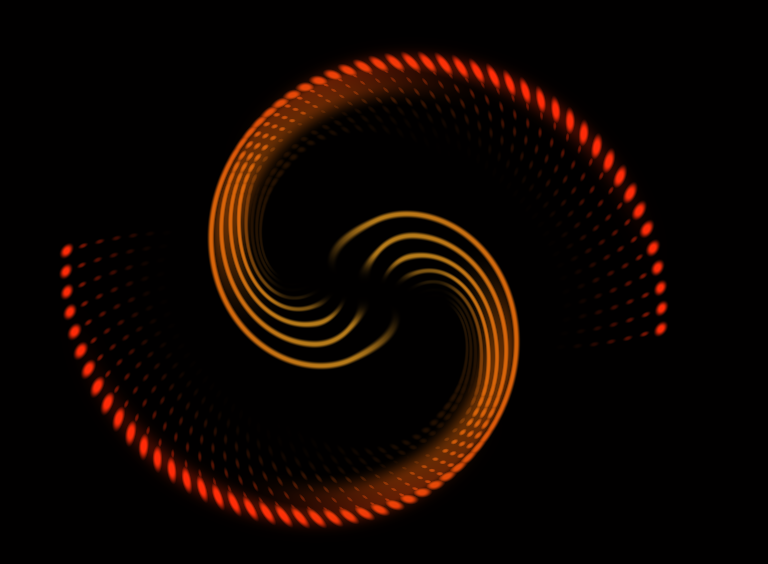
Give the GLSL for this background, as a Shadertoy shader.

```glsl
#define CENTER vec2(0.645, 0.486)
#define TIP_ANGLE 0.165
#define PITCH 0.0865
#define STRANDS 8
#define DASH_RATE 14.6
#define STRAND_SHIFT vec2(-0.016, 0.004)
#define GOLD vec3(0.78, 0.53, 0.11)
#define ORANGE vec3(0.92, 0.43, 0.04)
#define RED vec3(1.00, 0.17, 0.03)

const float TAU = 6.2831853;

// Angle along the arm, measured from its tip
float armAngle(vec2 p) {
    return mod(atan(p.y, p.x) + TIP_ANGLE + 0.3, TAU) - 0.3;
}

// Radius of the outermost strand at angle u
float armRadius(float u) {
    u = max(u, 0.0);
    return 0.55 - PITCH * u - 0.018 * exp(-4.0 * u)
         - 0.018 * smoothstep(2.0, 4.4, u)
         + 0.045 * smoothstep(4.7, 6.0, u);
}

// Radial gap between neighbouring strands
float strandGap(float u) {
    return 0.028 - 0.015 * smoothstep(0.6, 2.2, u)
         + 0.029 * smoothstep(2.4, 4.2, u)
         + 0.016 * smoothstep(4.2, 5.4, u);
}

// Brightness of strand k: one strong rim outside, several equal lines inside
float strandWeight(float k, float u) {
    float outer = k < 0.5 ? 1.0 : 0.62 * exp(-0.33 * k) * smoothstep(7.0, 3.0, k);
    float inner = mix(0.15, 0.92, smoothstep(5.0, 3.0, k));
    return mix(outer, inner, smoothstep(1.1, 2.5, u));
}

float strand(vec2 p, float k, float pixel) {
    // Inner strands start from points spread sideways
    p -= k * STRAND_SHIFT * smoothstep(0.26, 0.06, length(p));
    float r = length(p);
    float u = armAngle(p);
    float depth = armRadius(u) - r;
    float rim = smoothstep(2.5, 1.4, u);
    float outermost = k < 0.5 ? 1.0 : 0.0;

    // Slanted rows of dashes, merging into solid lines towards the middle
    float shear = mix(0.9, 2.3, smoothstep(0.2, 1.3, u));
    float row = u + shear * depth;
    float along = (fract(row * DASH_RATE) - 0.5) * r / DASH_RATE;
    float dashed = smoothstep(2.9, 1.7, u);

    float rimShift = 0.005 * rim * outermost * smoothstep(0.2, 1.2, u);
    float slope = r / length(vec2(r, PITCH));
    float across = (depth - k * strandGap(u) - rimShift) * slope;
    float rimWidth = mix(0.0105, 0.0185, smoothstep(0.1, 0.7, u));
    float halfWidth = mix(0.0062, mix(0.0075, rimWidth, outermost), rim);
    float halfLength = mix(0.0045, 0.0115, outermost);
    float e = length(vec2(across / halfWidth, dashed * along / halfLength));
    float soft = min(0.55 + pixel / halfWidth, 0.95);
    float line = 1.0 - smoothstep(1.0 - soft, 1.0 + 0.4 * soft, e);

    // Cut at the tip, fade at the inner end
    float tip = smoothstep(-0.01, 0.01, row);
    float tail = smoothstep(6.0, 4.6, u) * smoothstep(0.015, 0.07, r);
    float core = mix(1.0, smoothstep(0.0, 0.07, -p.y), smoothstep(0.15, 0.08, r));
    return line * strandWeight(k, u) * tip * tail * core;
}

// Soft light where the strands crowd together
float armGlow(vec2 p) {
    float u = armAngle(p);
    float depth = armRadius(u) - length(p);
    float band = smoothstep(-0.006, 0.014, depth) * smoothstep(0.085, 0.04, depth);
    float crowd = smoothstep(1.1, 2.0, u) * smoothstep(3.7, 2.7, u);
    float halo = exp(-pow(abs(depth - 0.008) / 0.02, 2.0));
    float rim = smoothstep(0.2, 1.0, u) * smoothstep(2.6, 1.6, u);
    return max(0.42 * band * crowd, 0.28 * halo * rim);
}

float spiralArm(vec2 p, float pixel) {
    float light = armGlow(p);
    for (int i = 0; i < STRANDS; i++) {
        light = max(light, strand(p, float(i), pixel));
    }
    return light;
}

void mainImage(out vec4 fragColor, in vec2 fragCoord) {
    vec2 p = fragCoord / iResolution.y - CENTER;
    float pixel = 1.0 / iResolution.y;

    // Two arms, half a turn apart
    float light = max(spiralArm(p, pixel), spiralArm(-p, pixel));

    // Hue runs from gold in the middle to red at the tips
    float r = length(p);
    vec3 hue = mix(GOLD, ORANGE, smoothstep(0.12, 0.28, r));
    hue = mix(hue, RED, smoothstep(0.28, 0.46, r));

    fragColor = vec4(vec3(0.005, 0.0, 0.0) + hue * light, 1.0);
}
```
